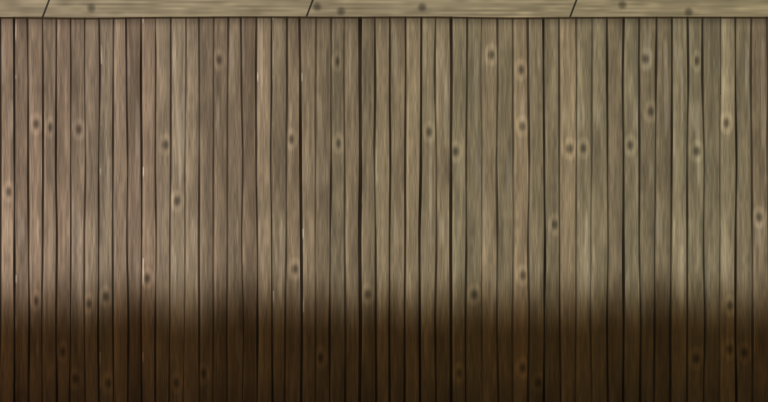
Give the GLSL for this texture, as a WebGL 1 fragment shader.

```glsl
precision highp float;
// Weathered fence of 51 narrow upright boards under a pale top rail, stained dark at the foot.
uniform vec2 u_resolution;

float hash(vec2 p) {
  vec3 q = fract(vec3(p.xyx) * 0.1031);
  q += dot(q, q.yzx + 33.33);
  return fract((q.x + q.y) * q.z);
}

float noise(vec2 p) {
  vec2 i = floor(p), f = fract(p);
  f = f * f * (3.0 - 2.0 * f);
  return mix(mix(hash(i), hash(i + vec2(1.0, 0.0)), f.x),
             mix(hash(i + vec2(0.0, 1.0)), hash(i + 1.0), f.x), f.y);
}

// Soft-edged band: 1 inside the half width, 0 outside
float band(float d, float halfWidth, float blur) {
  return 1.0 - smoothstep(halfWidth - blur, halfWidth + blur, abs(d));
}

// Upright boards; s counts boards across, y runs 0 to 1
vec3 boards(vec2 uv, float px) {
  float y = uv.y;
  float s = 51.0 * uv.x + 1.1 * sin(3.14159 * uv.x);

  // Nearest seam, slightly leaning and wavering
  float seam = floor(s + 0.5);
  float r = hash(vec2(seam, 7.0));
  float d = s - seam - (hash(vec2(seam, 3.0)) - 0.5) * 0.3 * (y - 0.5)
          - 0.12 * (noise(vec2(seam * 5.3, y * 5.0)) - 0.5);
  float board = seam - step(d, 0.0);
  float across = d > 0.0 ? d : d + 1.0;

  // Board tone, from warm at the left to olive at the right
  vec3 col = mix(vec3(0.495, 0.425, 0.35), vec3(0.485, 0.43, 0.33), smoothstep(0.1, 0.6, uv.x));
  col *= 0.91 + 0.18 * hash(vec2(board, 1.0));
  col.r += 0.025 * (hash(vec2(board, 2.0)) - 0.5);

  // Fine grain, long streaks and broad weather stains
  col *= 0.90 + 0.20 * noise(vec2(s * 6.0 + board * 17.0, y * 14.0));
  col *= 0.93 + 0.14 * noise(vec2(s * 13.0, y * 45.0));
  col *= 0.90 + 0.20 * noise(vec2(s * 1.7 + board * 9.0, y * 5.0));
  col += 0.07 * smoothstep(0.72, 0.95, noise(vec2(s * 3.0 + 40.0, y * 7.0)));
  col *= 1.0 + 0.10 * exp(-pow((y - 0.40) / 0.10, 2.0)) * (1.0 - uv.x);

  // Occasional knots with a pale halo
  float v = y * 26.0;
  vec2 cell = vec2(board, floor(v / 5.0));
  vec2 k = vec2(across - 0.3 - 0.4 * hash(cell + 11.0),
                v - 5.0 * cell.y - 1.2 - 2.6 * hash(cell + 23.0));
  float kd = length(k * vec2(1.0, 0.65));
  float knot = step(0.80, hash(cell + 31.0));
  col *= 1.0 + knot * (0.13 * band(kd - 0.36, 0.12, 0.12) - 0.32 * band(kd, 0.15, 0.13));

  // Soft shade beside the seams, then the dark gaps
  float wear = noise(vec2(seam * 3.7 + 5.0, y * 6.0));
  col *= 1.0 - 0.20 * r * exp(-abs(d) * 7.0);
  col *= 1.0 + 0.09 * band(d - 0.17, 0.06, px);
  float gap = 0.035 + 0.045 * wear + 0.06 * smoothstep(0.82, 1.0, r);
  float depth = (0.40 + 0.50 * r) * (0.65 + 0.45 * wear);
  col = mix(col, vec3(0.10, 0.075, 0.05), min(depth, 0.92) * band(d, gap, px * 0.8));

  // Pale chips along a few seams at the left
  float chip = smoothstep(0.80, 0.92, noise(vec2(seam * 8.1, y * 26.0)));
  col += 0.22 * chip * step(0.65, r) * band(d - 0.12, 0.05, px) * (1.0 - smoothstep(0.3, 0.6, uv.x));

  // Damp brown foot
  float damp = 1.0 - smoothstep(0.16, 0.35, y + 0.035 * (noise(vec2(s * 0.7, 2.0)) - 0.5));
  col *= mix(vec3(1.0), vec3(0.42, 0.335, 0.215), damp);
  return col * mix(0.86, 1.0, smoothstep(0.0, 0.09, y));
}

// Horizontal rail with lengthwise grain, knots and split ends
vec3 rail(vec2 uv, float aspect) {
  vec3 col = mix(vec3(0.57, 0.51, 0.41), vec3(0.54, 0.49, 0.37), uv.x);
  col *= 0.89 + 0.22 * noise(vec2(uv.x * 22.0, uv.y * 190.0));
  col *= 0.92 + 0.16 * noise(vec2(uv.x * 60.0, uv.y * 90.0));

  float cell = floor(uv.x * 14.0);
  vec2 k = vec2((uv.x - (cell + 0.2 + 0.6 * hash(vec2(cell, 51.0))) / 14.0) * aspect,
                uv.y - 0.970 - 0.018 * hash(vec2(cell, 52.0)));
  col *= 1.0 - 0.35 * step(0.4, hash(vec2(cell, 53.0))) * band(length(k), 0.009, 0.007);

  // Slanting splits
  float part = floor(uv.x * 3.0);
  float x = uv.x - (part + 0.18 + 0.03 * part) / 3.0 - 0.2 * (uv.y - 0.98);
  return col * (1.0 - 0.6 * band(x, 0.0012, 0.0012));
}

void main() {
  vec2 uv = gl_FragCoord.xy / u_resolution;
  float px = 51.0 / u_resolution.x;
  float py = 1.0 / u_resolution.y;
  vec3 col = boards(uv, px);

  // Shadow below the rail, then the rail itself
  float edge = 0.958 + 0.004 * (noise(vec2(uv.x * 9.0, 4.0)) - 0.5);
  col *= 1.0 - 0.22 * smoothstep(edge - 0.03, edge, uv.y);
  col = mix(col, vec3(0.20, 0.155, 0.10), 0.8 * band(uv.y - edge + 0.002, 0.003, py));
  col = mix(col, rail(uv, u_resolution.x / u_resolution.y), smoothstep(edge - py, edge + py, uv.y));

  gl_FragColor = vec4(col, 1.0);
}
```
